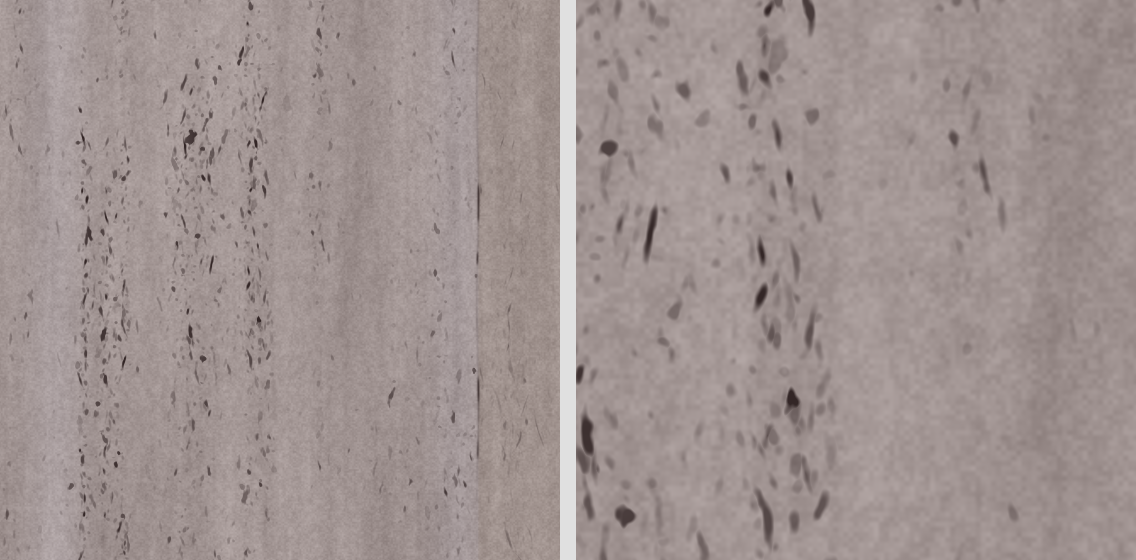
Left, the full canvas; right, a detail of the centre.
Give the GLSL for this texture, as a WebGL 2 fragment shader.

```glsl
#version 300 es
precision highp float;
// Vein-cut travertine: soft vertical bands, fine grain and columns of small dark pits.

uniform vec2 u_resolution;
out vec4 fragColor;

const vec3 STONE_DARK = vec3(0.565, 0.513, 0.505);
const vec3 STONE_LIGHT = vec3(0.705, 0.657, 0.650);
const vec3 COOL_TINT = vec3(-0.005, 0.000, 0.010);
const vec3 WARM_TINT = vec3(0.003, 0.000, -0.010);
const vec3 PIT_COLOR = vec3(0.20, 0.15, 0.15);
const float SEAM_X = 0.853;       // joint between the cool and the warm bed
const float EDGE_SOFTNESS = 0.0017;
const float GRAIN_AMOUNT = 0.40;
const float MOTTLE_AMOUNT = 0.22;
const float RAGGEDNESS = 1.2;

vec4 hash4(vec2 p) {
    vec4 q = fract(p.xyxy * vec4(0.1031, 0.1030, 0.0973, 0.1099));
    q += dot(q, q.wzxy + 33.33);
    return fract((q.xxyz + q.yzzw) * q.zywx);
}

float noise(vec2 p) {
    vec2 i = floor(p), f = fract(p);
    f = f * f * (3.0 - 2.0 * f);
    float low = mix(hash4(i).x, hash4(i + vec2(1, 0)).x, f.x);
    float high = mix(hash4(i + vec2(0, 1)).x, hash4(i + vec2(1, 1)).x, f.x);
    return mix(low, high, f.y);
}

float band(float x, float center, float width) {
    float d = (x - center) / width;
    return exp(-d * d);
}

// Chance of a pit: porous columns broken into patches along their length.
float porosity(vec2 p) {
    float x = p.x + 0.003 * sin(p.y * 9.0);
    float columns = 0.06
        + 0.30 * band(x, 0.025, 0.030)
        + 1.30 * band(x, 0.150, 0.007)
        + 0.50 * band(x, 0.195, 0.025)
        + 0.90 * band(x, 0.222, 0.007)
        + 0.65 * band(x, 0.350, 0.050)
        + 0.80 * band(x, 0.450, 0.018)
        + 0.50 * band(x, 0.478, 0.009)
        + 0.45 * band(x, 0.565, 0.022) * (0.3 + smoothstep(0.7, 0.9, p.y))
        + 0.28 * band(x, 0.800, 0.050)
        + 0.42 * band(x, 0.920, 0.035);
    return columns * smoothstep(0.1, 0.75, noise(vec2(p.x * 22.0, p.y * 7.0) + 7.0));
}

// Scattered tapered hollows, one candidate per cell; returns their darkness.
float pits(vec2 p, vec2 grid, vec2 minRadius, vec2 maxRadius, float rarity, float minDepth, float seed) {
    float soft = max(EDGE_SOFTNESS, 0.7 / u_resolution.y);
    float ragged = noise(p * vec2(260.0, 150.0) + seed) - 0.5;
    vec2 cell = floor(p * grid);
    float darkness = 0.0;
    for (int j = -1; j <= 1; j++) {
        for (int i = -1; i <= 1; i++) {
            vec2 id = cell + vec2(i, j);
            vec4 a = hash4(id + seed), b = hash4(id + seed + 57.3);
            vec2 center = (id + 0.1 + 0.8 * a.xy) / grid;
            float density = porosity(center);
            if (a.z > density * rarity) continue;

            float beyondSeam = step(SEAM_X, center.x);
            vec2 radius = mix(minRadius, maxRadius, b.xy * b.xy);
            radius *= mix(vec2(1.0), vec2(0.6, 1.3), beyondSeam);
            vec2 d = p - center;
            d.x += d.y * (b.z - 0.5) * 0.7 + d.y * d.y * (b.w - 0.5) * 25.0;
            float dist = (length(d / radius) - 1.0 + RAGGEDNESS * ragged) * radius.x;
            float depth = mix(minDepth, 1.15, a.w) * mix(0.5, 1.0, min(density * 1.6, 1.0));
            depth *= 1.0 - 0.45 * beyondSeam;
            darkness = max(darkness, depth * (1.0 - smoothstep(-soft, soft, dist)));
        }
    }
    return darkness;
}

// Lightness of the stone from 0 to 1, without pits.
float stoneTone(vec2 p) {
    float x = p.x + 0.006 * sin(p.y * 5.0 + p.x * 11.0);
    float tone = 0.49;
    tone += 0.27 * (noise(vec2(x * 11.0, p.y * 1.3)) - 0.5);
    tone += 0.26 * (noise(vec2(x * 42.0, p.y * 2.2) + 19.0) - 0.5);
    tone += 0.20 * (noise(vec2(x * 130.0, p.y * 6.0) + 43.0) - 0.5);
    tone += 0.16 * (noise(p * vec2(38.0, 26.0) + 71.0) - 0.5);
    tone += MOTTLE_AMOUNT * (noise(p * vec2(110.0, 75.0) + 97.0) - 0.5);
    tone += 0.32 * band(x, 0.100, 0.035) + 0.18 * band(x, 0.410, 0.035);
    tone += 0.22 * band(x, 0.820, 0.035) * step(p.x, SEAM_X);
    tone -= 0.10 * band(x, 0.620, 0.090) + 0.14 * smoothstep(SEAM_X, SEAM_X + 0.004, p.x);
    float veinX = 0.565 + 0.11 * p.y + 0.008 * sin(p.y * 14.0);
    tone -= 0.20 * band(p.x, veinX, 0.010) * band(p.y, 0.53, 0.22);
    return tone;
}

void main() {
    vec2 p = gl_FragCoord.xy / u_resolution;

    // Banded stone with fine grain
    float grain = noise(p * 330.0) + 0.6 * noise(p * 170.0 + 31.0) - 0.8;
    float tone = stoneTone(p) + GRAIN_AMOUNT * grain;
    vec3 color = mix(STONE_DARK, STONE_LIGHT, tone);
    color += COOL_TINT * (band(p.x, 0.10, 0.05) + band(p.x, 0.82, 0.05) * step(p.x, SEAM_X));
    color += WARM_TINT * smoothstep(SEAM_X, SEAM_X + 0.004, p.x);

    // Pits: faint specks, elongated holes, rare larger cavities
    float dark = 0.4 * pits(p, vec2(85.0, 75.0), vec2(0.0015, 0.002), vec2(0.0035, 0.007), 1.1, 0.3, 3.0);
    dark = max(dark, pits(p, vec2(62.0, 40.0), vec2(0.0017, 0.004), vec2(0.0045, 0.014), 0.9, 0.2, 131.0));
    float core = band(p.x, 0.39, 0.10);
    dark = max(dark, core * pits(p, vec2(26.0, 17.0), vec2(0.0035, 0.006), vec2(0.008, 0.020), 0.22, 0.8, 269.0));

    // Broken hairline along the seam
    float seamOffset = p.x - SEAM_X + 0.0015 * sin(p.y * 17.0);
    float seamGap = smoothstep(0.6, 0.95, noise(vec2(3.0, p.y * 26.0)));
    float seam = band(seamOffset, 0.0, 0.0022) * (0.14 + 0.65 * seamGap) * smoothstep(0.08, 0.2, p.y);
    dark = max(dark, seam);

    fragColor = vec4(mix(color, PIT_COLOR, clamp(dark, 0.0, 1.0)), 1.0);
}
```
